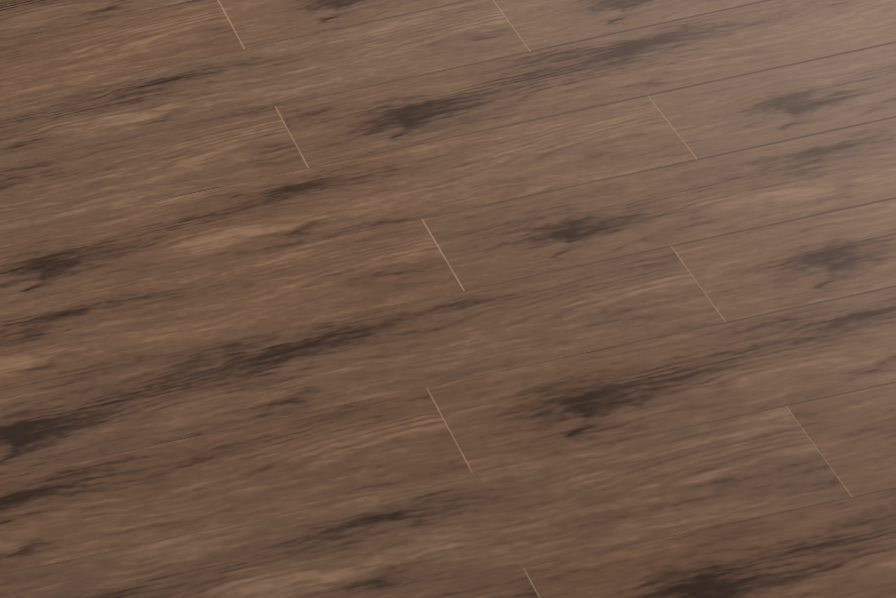
Give the GLSL for this texture, as a Shadertoy shader.

```glsl
#define SEAM_SLOPE 0.215     // rise of the long seams across the canvas
#define HORIZON 2.871        // distance from the top edge to the vanishing line
#define ROW_DENSITY 79.9     // rows per unit of inverse depth
#define PLANK_LENGTH 0.395   // in projected units along a seam
#define WIDTHS_PER_UNIT 22.0 // plank widths per projected unit
#define JOINT_WIDTH 0.0026
#define SEAM_WIDTH 0.0024
#define SHEEN 0.38

const vec3 DARK_WOOD  = vec3(0.235, 0.185, 0.16);
const vec3 BROWN_WOOD = vec3(0.43, 0.333, 0.268);
const vec3 LIGHT_WOOD = vec3(0.56, 0.45, 0.355);
const vec3 JOINT_TAN  = vec3(0.64, 0.51, 0.42);
const vec3 SHEEN_GREY = vec3(0.74, 0.67, 0.63);

float hash(vec2 p) {
    vec3 q = fract(p.xyx * 0.1031);
    q += dot(q, q.yzx + 33.33);
    return fract((q.x + q.y) * q.z);
}

float noise(vec2 p) {
    vec2 i = floor(p), f = fract(p);
    f = f * f * (3.0 - 2.0 * f);
    return mix(mix(hash(i), hash(i + vec2(1, 0)), f.x),
               mix(hash(i + vec2(0, 1)), hash(i + vec2(1, 1)), f.x), f.y);
}

float fbm(vec2 p) {
    float sum = 0.0, amp = 0.5;
    for (int i = 0; i < 4; i++) {
        sum += amp * noise(p);
        p = p * 2.03 + 17.1;
        amp *= 0.5;
    }
    return sum;
}

float blob(vec2 p, vec2 centre, vec2 size) {
    vec2 d = (p - centre) / size;
    return exp(-dot(d, d));
}

// Brightness of the wood print: 0 dark, 0.5 brown, 1 light.
float woodTone(vec2 w, vec2 plank) {
    float seed = hash(plank);
    vec2 wobble = vec2(fbm(w * vec2(2.0, 7.0)), fbm(w * vec2(2.0, 7.0) + 9.0)) - 0.47;
    vec2 p = w + wobble * vec2(0.5, 0.07);
    vec2 ragged = w + wobble * vec2(0.9, 0.3);

    // Knots and the smoky stains around them
    float wideKnot = blob(ragged, vec2(1.4, 0.53), vec2(0.85, 0.19));
    float longKnot = blob(ragged, vec2(4.55, 0.27), vec2(0.95, 0.18));
    float sharpKnots = blob(ragged, vec2(4.3, 0.85), vec2(0.3, 0.08))
                     + blob(ragged, vec2(1.28, 0.81), vec2(0.14, 0.07));
    float cores = blob(ragged, vec2(1.45, 0.55), vec2(0.32, 0.08))
                + blob(ragged, vec2(4.6, 0.25), vec2(0.32, 0.08));

    // Dark heartwood band drifting from one knot to the next
    float bandY = mix(0.57, 0.26, smoothstep(1.2, 4.2, w.x));
    float band = exp(-pow((ragged.y - bandY) / 0.2, 2.0))
               * smoothstep(0.0, 1.4, w.x) * smoothstep(8.4, 4.4, w.x);
    float smoke = fbm(vec2(w.x * 0.7, w.y * 3.5) + 4.0 + seed * 2.0);
    float streaks = fbm(vec2(w.x * 0.9, p.y * 11.0) + 23.0 + seed * 8.0);

    // Growth rings: narrow contours that arch around the knots
    float arches = blob(w, vec2(3.3, 0.62), vec2(1.5, 0.22))
                 + blob(w, vec2(8.3, 0.45), vec2(1.6, 0.28));
    float field = p.y * 11.0 + 4.0 * fbm(vec2(w.x * 0.35, w.y * 1.3) + 31.0)
                + 3.5 * arches + 2.0 * (wideKnot + longKnot);
    float rings = 0.35 - pow(0.5 + 0.5 * sin(6.2832 * field), 2.0);
    float broken = noise(vec2(w.x * 3.0, p.y * 14.0) + 50.0);
    float ringStrength = (0.06 + 0.13 * arches) * (0.3 + 1.4 * broken);

    // Fibres and short pores
    float fibre = noise(vec2(w.x * 1.4, p.y * 30.0) + seed * 40.0) - 0.5;
    float pores = noise(vec2(w.x * 5.0, p.y * 40.0) + 70.0 + seed * 60.0) - 0.5;
    float flecks = noise(vec2(w.x * 13.0, p.y * 38.0) + 110.0 + seed * 30.0) - 0.5;

    float tone = 0.535 + 0.5 * (smoke - 0.47) + 0.3 * (streaks - 0.47);
    tone += ringStrength * rings + 0.04 * arches;
    tone += 0.17 * fibre + 0.19 * pores + 0.13 * flecks;
    tone -= band * (0.02 + 0.36 * smoke) + 0.19 * (wideKnot + longKnot);
    tone -= 0.17 * cores + 0.40 * sharpKnots;
    return tone + 0.12 * (seed - 0.5);
}

void mainImage(out vec4 fragColor, in vec2 fragCoord) {
    vec2 p = fragCoord / iResolution.y;
    float pixel = 1.0 / iResolution.y;

    // Project the canvas onto the floor
    float s = 1.0 - p.y + SEAM_SLOPE * (p.x - 0.77);
    float depth = s + HORIZON;
    float across = ROW_DENSITY * (1.0 / (HORIZON + 0.004) - 1.0 / depth);
    float along = (p.x + 0.977) / depth;

    // Staggered planks, one row pair slipped further along
    float row = floor(across);
    float v = across - row;
    float odd = mod(row, 2.0);
    float slip = floor(row / 2.0) == 1.0 ? 0.04 : 0.0;
    float cell = (along - mix(0.625, 0.482, odd) - slip) / PLANK_LENGTH;
    vec2 plank = vec2(floor(cell) + 20.0, row + 20.0);
    float q = fract(cell) * PLANK_LENGTH;

    // Wood colour
    float tone = woodTone(vec2(q * WIDTHS_PER_UNIT, v), plank);
    vec3 color = mix(DARK_WOOD, BROWN_WOOD, smoothstep(-0.05, 0.52, tone));
    color = mix(color, LIGHT_WOOD, smoothstep(0.45, 1.0, tone));
    color *= mix(vec3(1.0), vec3(1.02, 0.985, 0.965), hash(plank + 7.0));

    // Long seams, clear only towards the light
    float light = smoothstep(1.1, 2.7, p.x + 1.1 * p.y);
    float seamDist = min(v, 1.0 - v) * depth * depth / ROW_DENSITY;
    float seam = 1.0 - smoothstep(0.0, SEAM_WIDTH * 0.5 + pixel, seamDist);
    color = mix(color, DARK_WOOD, seam * mix(0.1, 0.9, light));

    // Pale bevels at the plank ends
    float jointDist = min(q, PLANK_LENGTH - q) * depth * 0.85;
    float halfJoint = JOINT_WIDTH * 0.5;
    float joint = 1.0 - smoothstep(halfJoint - 0.5 * pixel, halfJoint + 0.5 * pixel, jointDist);
    float worn = 0.6 + 0.4 * noise(vec2(v * 6.0, row * 5.0));
    color = mix(color, JOINT_TAN, joint * worn * mix(0.5, 0.8, odd));

    // Window sheen and falloff towards the viewer
    color *= mix(0.92, 1.04, p.y);
    color = mix(color, SHEEN_GREY, SHEEN * light);
    fragColor = vec4(clamp(color, 0.0, 1.0), 1.0);
}
```
